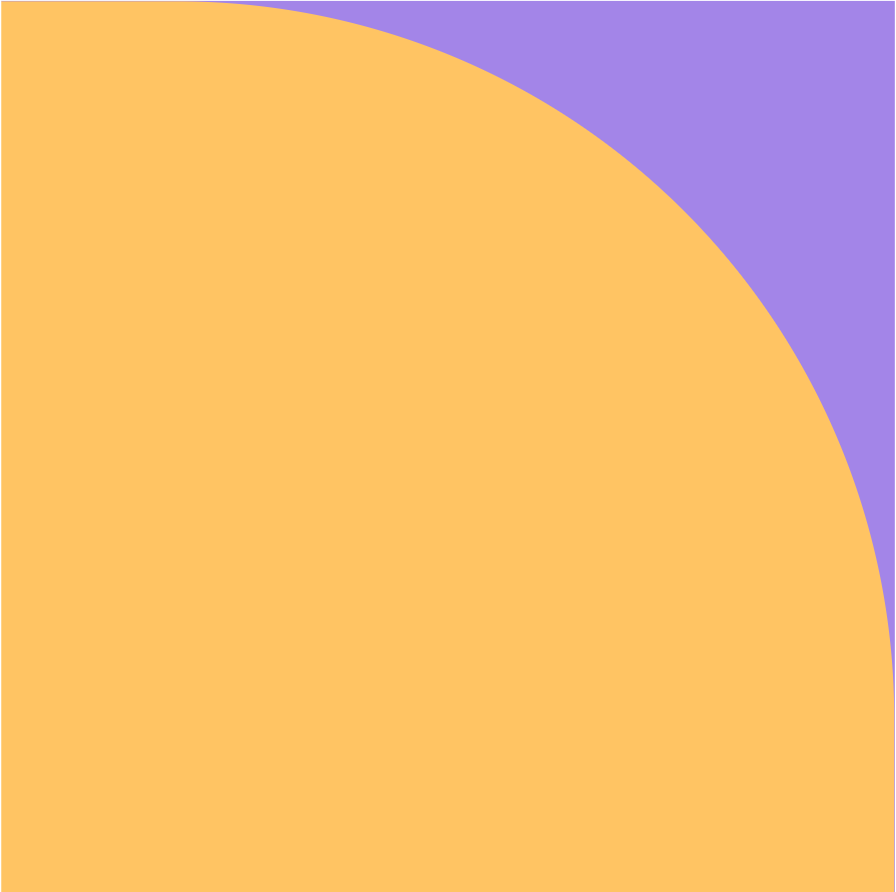
Reproduce this background procedurally as a Shadertoy shader.

```glsl
// Draws a flat amber panel with one large rounded corner over a violet ground.

const vec3 AMBER  = vec3(1.0, 0.77, 0.39);
const vec3 VIOLET = vec3(0.64, 0.52, 0.91);
const vec3 PAPER  = vec3(1.0);

// Signed distance to a quadrant rounded at its upper right corner
float roundedCorner(vec2 p, vec2 center, float radius) {
    return length(max(p - center, 0.0)) - radius;
}

// Signed distance to a frame open at the bottom; insets are left, right, top
float openFrame(vec2 p, vec2 size, vec3 insets) {
    float sides = max(insets.x - p.x, p.x - size.x + insets.y);
    return max(sides, p.y - size.y + insets.z);
}

// Smooth coverage of the inside of a shape
float coverage(float dist, float pixel) {
    return clamp(0.5 - dist / pixel, 0.0, 1.0);
}

void mainImage(out vec4 fragColor, in vec2 fragCoord) {
    // Canvas units: height is one
    float pixel = 1.0 / iResolution.y;
    vec2 p = fragCoord * pixel;
    vec2 size = iResolution.xy * pixel;

    // Amber panel on violet
    float panel = roundedCorner(p, vec2(0.199, 0.195), 0.8035);
    vec3 color = mix(VIOLET, AMBER, coverage(panel, pixel));

    // Hairline pale rim on the left, right and top
    float frame = openFrame(p, size, vec3(0.0014, 0.0013, 0.001));
    color = mix(PAPER, color, coverage(frame, pixel));

    fragColor = vec4(color, 1.0);
}
```
